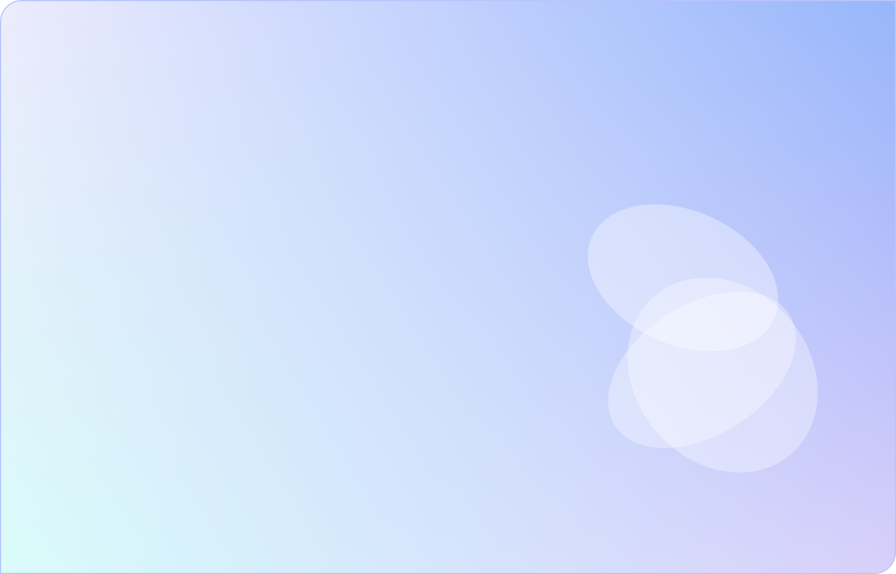
Reproduce this background procedurally as a WebGL 1 fragment shader.

```glsl
precision highp float;
// Soft pastel panel: a quadratic blend of nine colours fills a card whose
// upper-left and lower-right corners are rounded and edged by a fine line.
// Three tilted translucent white ellipses overlap at the right.

uniform vec2 u_resolution;

// Quadratic curve through a, b and c at t = 0, 0.5 and 1
vec3 blend3(vec3 a, vec3 b, vec3 c, float t) {
  float u = 1.0 - t;
  return a * u * (u - t) + b * 4.0 * t * u + c * t * (t - u);
}

vec3 background(vec2 uv) {
  vec3 bottom = blend3(vec3(0.855, 0.990, 0.980), vec3(0.842, 0.898, 0.988),
                       vec3(0.850, 0.815, 0.980), uv.x);
  vec3 middle = blend3(vec3(0.885, 0.950, 0.980), vec3(0.802, 0.860, 0.988),
                       vec3(0.720, 0.752, 0.982), uv.x);
  vec3 top = blend3(vec3(0.925, 0.925, 0.990), vec3(0.758, 0.817, 0.992),
                    vec3(0.590, 0.715, 0.980), uv.x);
  return blend3(bottom, middle, top, uv.y);
}

// Approximate signed distance to an ellipse tilted by angle
float ellipseDistance(vec2 p, vec2 center, vec2 radii, float angle) {
  float c = cos(angle);
  float s = sin(angle);
  vec2 q = p - center;
  q = vec2(c * q.x + s * q.y, c * q.y - s * q.x);
  float k = length(q / radii);
  float slope = length(q / (radii * radii));
  return k * (k - 1.0) / max(slope, 0.0001);
}

// Box distance, rounded only at the upper-left and lower-right corners
float cardDistance(vec2 p, vec2 halfSize, float radius) {
  float r = p.x * p.y < 0.0 ? radius : 0.0;
  vec2 q = abs(p) - halfSize + r;
  return length(max(q, 0.0)) + min(max(q.x, q.y), 0.0) - r;
}

float coverage(float d, float pixel) {
  return clamp(0.5 - d / pixel, 0.0, 1.0);
}

vec3 addVeil(vec3 color, float d, float opacity, float pixel) {
  return mix(color, vec3(1.0), opacity * coverage(d, pixel));
}

void main() {
  float pixel = 1.0 / u_resolution.y;
  vec2 p = gl_FragCoord.xy * pixel;
  vec2 size = vec2(u_resolution.x * pixel, 1.0);
  vec3 color = background(p / size);

  // Overlapping ellipses, placed relative to the right edge
  vec2 q = p - vec2(size.x, 0.0);
  float upper = ellipseDistance(q, vec2(-0.371, 0.516), vec2(0.174, 0.1165), -0.422);
  float round = ellipseDistance(q, vec2(-0.302, 0.3465), vec2(0.182, 0.152), -0.853);
  float lower = ellipseDistance(q, vec2(-0.338, 0.3557), vec2(0.180, 0.1134), 0.568);
  color = addVeil(color, upper, 0.36, pixel);
  color = addVeil(color, round, 0.33, pixel);
  color = addVeil(color, lower, 0.33, pixel);

  // Fine outline and white outside the card
  const float lineWidth = 0.002;
  const vec3 lineColor = vec3(0.72, 0.77, 0.99);
  float card = cardDistance(p - 0.5 * size, 0.5 * size, 0.038);
  color = mix(lineColor, color, coverage(card + lineWidth, pixel));
  color = mix(vec3(1.0), color, coverage(card, pixel));

  gl_FragColor = vec4(color, 1.0);
}
```
